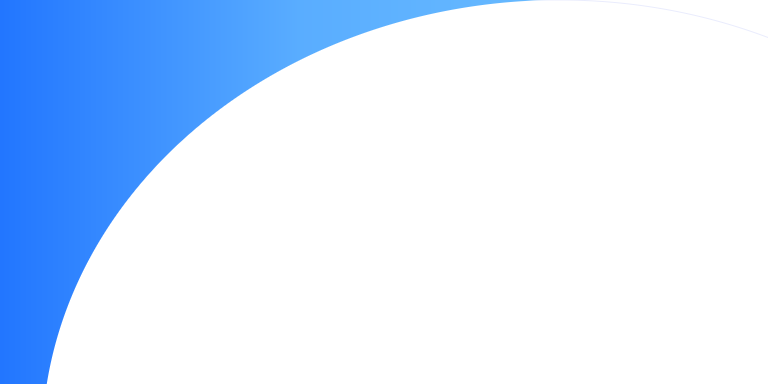
This background is drawn by a WebGL 2 fragment shader. Its source:

```glsl
#version 300 es
precision highp float;

uniform vec2 u_resolution;
out vec4 fragColor;

// Lengths are in canvas heights, origin at the lower left
#define DISC_CENTER vec2(1.458, -0.159)
#define DISC_RADII vec2(1.349, 1.159)
#define GRADIENT_KNEE 0.78
#define GRADIENT_END 1.40
#define DEEP_BLUE vec3(0.132, 0.462, 1.0)
#define SKY_BLUE vec3(0.350, 0.678, 1.0)
#define PALE_BLUE vec3(0.400, 0.725, 1.0)
#define RIM_COLOR vec3(0.915, 0.925, 0.990)
#define RIM_WIDTH 0.0026

// First-order signed distance to an axis-aligned ellipse
float ellipseDistance(vec2 p, vec2 radii) {
    vec2 q = p / radii;
    float len = length(q);
    return len * (len - 1.0) / max(length(q / radii), 1e-4);
}

// Horizontal blue ramp in two linear spans
vec3 blueRamp(float x) {
    vec3 nearSpan = mix(DEEP_BLUE, SKY_BLUE, clamp(x / GRADIENT_KNEE, 0.0, 1.0));
    float farSpan = clamp((x - GRADIENT_KNEE) / (GRADIENT_END - GRADIENT_KNEE), 0.0, 1.0);
    return mix(nearSpan, PALE_BLUE, farSpan);
}

void main() {
    vec2 p = gl_FragCoord.xy / u_resolution.y;
    float pixel = 1.0 / u_resolution.y;
    float dist = ellipseDistance(p - DISC_CENTER, DISC_RADII);

    // Blue backdrop, giving way to white past the top of the disc
    float rightSide = smoothstep(GRADIENT_END - 0.04, DISC_CENTER.x, p.x);
    vec3 color = mix(blueRamp(p.x), vec3(1.0), rightSide);

    // White disc
    float outside = clamp(dist / pixel + 0.5, 0.0, 1.0);
    color = mix(vec3(1.0), color, outside);

    // Hairline rim on the right shoulder
    float rim = clamp((0.5 * RIM_WIDTH - abs(dist)) / pixel + 0.5, 0.0, 1.0);
    color = mix(color, RIM_COLOR, rim * rightSide);

    fragColor = vec4(color, 1.0);
}
```
